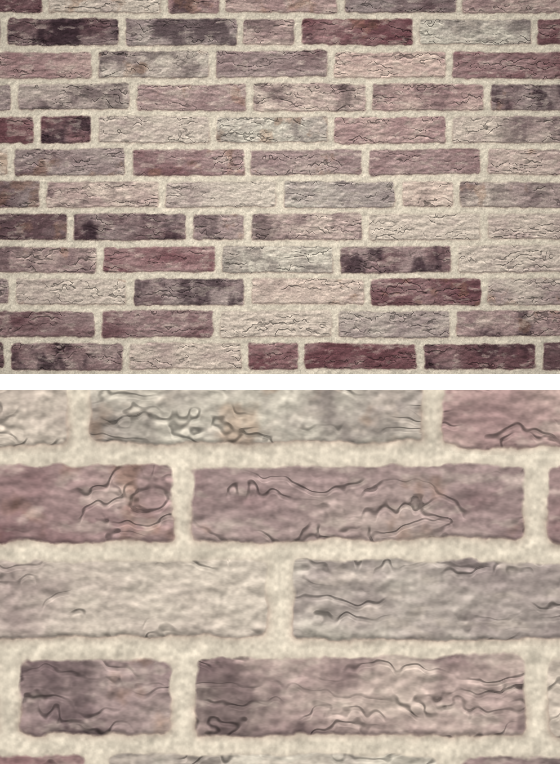
Top, the full canvas; bottom, a detail of the centre.
This texture is drawn by a WebGL 2 fragment shader. Its source:

```glsl
#version 300 es
precision highp float;

uniform vec2 u_resolution;
out vec4 fragColor;

// Lengths are fractions of the canvas height
#define COURSE 0.0867
#define PITCH 0.3164
#define JOINT 0.0185
#define HEADER 0.49
#define CORNER 0.007
#define CRACKS 0.36
#define MORTAR vec3(0.865, 0.82, 0.74)
#define PALE vec3(0.775, 0.72, 0.66)
#define TAUPE vec3(0.595, 0.515, 0.50)
#define MAUVE vec3(0.39, 0.285, 0.295)
#define SOOT vec3(0.20, 0.15, 0.17)
#define RUST vec3(0.56, 0.42, 0.33)

// Bond of the wall: first joint of each course, and which brick is a header (9 = none)
const float shift[12] = float[](0.06, 0.83, 0.10, 0.85, 0.60, 0.37, 0.09, 0.31, 0.12, 0.80, 0.03, 0.39);
const float header[12] = float[](2.0, 9.0, 9.0, 9.0, 1.0, 3.0, 9.0, 0.0, 9.0, 9.0, 2.0, 1.0);

float hash(vec2 p) {
    return fract(sin(dot(p, vec2(127.1, 311.7))) * 43758.5);
}

float noise(vec2 p) {
    vec2 i = floor(p), f = fract(p);
    f = f * f * (3.0 - 2.0 * f);
    return mix(mix(hash(i), hash(i + vec2(1, 0)), f.x),
               mix(hash(i + vec2(0, 1)), hash(i + vec2(1, 1)), f.x), f.y);
}

float fbm(vec2 p) {
    float sum = 0.0, amp = 0.53;
    for (int i = 0; i < 4; i++) {
        sum += amp * noise(p);
        p = mat2(1.6, 1.2, -1.2, 1.6) * p + 3.7;
        amp *= 0.5;
    }
    return sum;
}

float roundedBox(vec2 p, vec2 halfSize, float r) {
    vec2 q = abs(p) - halfSize + r;
    return length(max(q, 0.0)) + min(max(q.x, q.y), 0.0) - r;
}

// Light from above on a rough surface
float relief(vec2 p, vec2 scale) {
    return fbm(p * scale) - fbm((p + vec2(-0.002, 0.004)) * scale);
}

// Soft, mostly level creases broken by gaps
float creases(vec2 q) {
    float sum = 0.0;
    for (float i = 0.0; i < 2.0; i++) {
        vec2 s = q + 3.1 * i;
        float wave = s.y * 42.0 + 3.5 * fbm(s * vec2(13, 24)) + 0.5 * noise(s * 110.0);
        float ridge = abs(fract(wave) - 0.5);
        float gaps = smoothstep(0.5, 0.8, noise(s * vec2(16, 45) + 2.0));
        sum += gaps * (1.0 - smoothstep(0.01, 0.13, ridge));
    }
    return min(sum, 1.0);
}

vec3 brickColor(vec2 p, vec2 id, float tone) {
    vec2 q = p + 9.0 * vec2(hash(id + 1.3), hash(id + 7.1));
    float t = clamp(tone + 0.6 * (fbm(q * vec2(16, 26)) - 0.5), 0.0, 1.0);
    vec3 col = mix(MAUVE, TAUPE, smoothstep(0.0, 0.5, t));
    col = mix(col, PALE, smoothstep(0.45, 1.0, t));
    col += (hash(id + 3.7) - 0.45) * vec3(0.04, -0.02, -0.015);

    // Soot patches, rust spots and lime bloom
    float sooty = smoothstep(0.5, 0.85, hash(id + 11.9)) * (1.0 - 0.75 * tone);
    col = mix(col, SOOT, sooty * smoothstep(0.42, 0.72, fbm(q * vec2(24, 18))));
    float rusty = step(0.75, hash(id + 5.3));
    col = mix(col, RUST, 0.35 * rusty * smoothstep(0.58, 0.75, fbm(q * 24.0 + 5.0)));
    col = mix(col, PALE, 0.4 * smoothstep(0.52, 0.75, fbm(q * vec2(40, 75) + 9.0)));

    // Creases have a lit lip below
    col *= 1.0 - CRACKS * creases(q) + 0.12 * creases(q + vec2(0.0, 0.004));
    return col * (1.0 + 0.65 * relief(q, vec2(50, 95)));
}

void main() {
    vec2 uv = gl_FragCoord.xy / u_resolution.y;
    float pixel = 1.0 / u_resolution.y;
    float aspect = u_resolution.x / u_resolution.y;

    // Uneven laying, then ragged brick edges
    vec2 p = uv + 0.004 * (vec2(noise(uv * 9.0), noise(uv * 9.0 + 31.0)) - 0.5);
    p += 0.008 * (vec2(fbm(uv * 60.0), fbm(uv * 60.0 + 13.0)) - 0.5);

    // Find the brick: its course, index, width and local position
    float y = p.y / COURSE - 0.04;
    float row = floor(y);
    int course = int(clamp(row, 0.0, 11.0));
    float u = p.x / PITCH - shift[course];
    float h = header[course];
    bool isHeader = u >= h && u < h + HEADER;
    if (u >= h + HEADER) u += 1.0 - HEADER;
    float span = isHeader ? HEADER : 1.0;
    vec2 id = vec2(floor(u), row);
    vec2 local = vec2((fract(u) - 0.5 * span) * PITCH, (fract(y) - 0.5) * COURSE);
    local.y += local.x * 0.02 * (hash(id + 2.2) - 0.5);
    local += 0.003 * (vec2(hash(id + 4.4), hash(id + 6.6)) - 0.5);
    vec2 halfSize = 0.5 * (vec2(span * PITCH, COURSE) - JOINT);
    halfSize -= 0.003 * vec2(hash(id + 8.8), hash(id + 9.9) - 0.5);
    float d = roundedBox(local, halfSize, CORNER);

    // Bricks are paler towards the middle of the wall
    float r = length((uv - vec2(0.5 * aspect, 0.5)) * vec2(0.75, 1.0));
    float tone = clamp(0.9 * hash(id + 0.5) + 0.5 - 0.85 * r, 0.0, 1.0);
    vec3 brick = brickColor(uv, id, tone);
    brick *= 1.0 - 0.25 * (1.0 - smoothstep(0.0, 0.005, local.y + halfSize.y));

    // Sandy mortar, shaded against the brick
    vec3 mortar = MORTAR * (0.96 + 0.16 * (fbm(uv * 40.0) - 0.5));
    mortar *= 1.0 + 0.35 * relief(uv, vec2(85));
    float below = 1.0 - smoothstep(-0.5, 0.5, local.y / halfSize.y);
    mortar *= 1.0 - vec3(0.18, 0.23, 0.23) * (0.3 + 0.7 * below) * exp(-max(d, 0.0) / 0.003);

    vec3 col = mix(brick, mortar, smoothstep(-1.0, 1.0, d / (pixel + 0.0008)));
    col *= 1.0 + 0.13 * (noise(uv * 290.0) - 0.5);
    col *= 1.06 - 0.30 * r * r;
    fragColor = vec4(clamp(col, 0.0, 1.0), 1.0);
}
```
